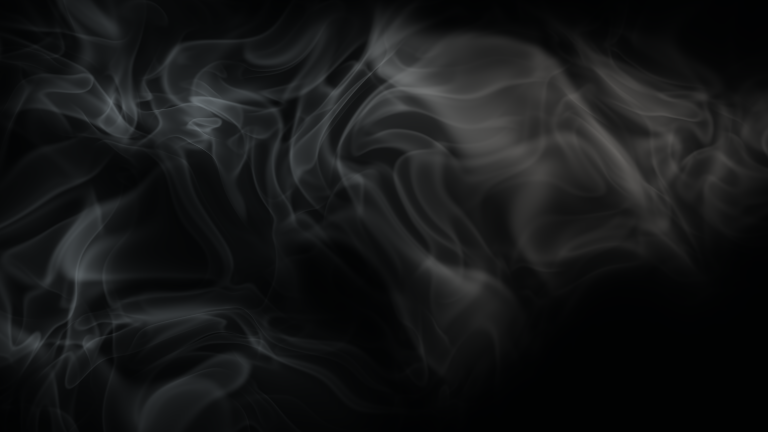
A WebGL 1 fragment shader for this texture:

```glsl
precision highp float;
// Thin smoke drifting over black: cool and wispy on the left, warm and hazy on the right.
// Soft puffs set where smoke lies; warped gradient noise gives the haze, and
// many stretched layers of folded noise give the fine threads and sheets.

#define EXPOSURE 0.31
#define CONTRAST 1.35
#define HAZE_SHARE 0.42
#define WISP_SHARE 1.35
#define HAZE_CONTRAST 1.3
#define WARP 0.26
#define CURL 0.45
#define WISP_SCALE 1.6
#define STRETCH vec2(0.7, 1.7)
#define COOL_TINT vec3(0.95, 1.01, 1.04)
#define WARM_TINT vec3(1.03, 1.00, 0.97)
#define BLACK vec3(0.004, 0.007, 0.009)

uniform vec2 u_resolution;

vec2 gradientAt(vec2 cell) {
  float h = fract(sin(dot(cell, vec2(127.1, 311.7))) * 43758.55);
  return vec2(cos(6.2832 * h), sin(6.2832 * h));
}

// Gradient noise, about -0.7 to 0.7
float noise(vec2 p) {
  vec2 i = floor(p), f = p - i;
  vec2 s = f * f * f * (f * (f * 6.0 - 15.0) + 10.0);
  vec2 e = vec2(1.0, 0.0);
  float low = mix(dot(gradientAt(i), f), dot(gradientAt(i + e), f - e), s.x);
  float high = mix(dot(gradientAt(i + e.yx), f - e.yx),
                   dot(gradientAt(i + e.xx), f - e.xx), s.x);
  return mix(low, high, s.y);
}

vec2 noisePair(vec2 p) {
  return vec2(noise(p), noise(p + vec2(17.3, 9.1)));
}

float fbm(vec2 p) {
  float sum = 0.0, amp = 1.0;
  for (int i = 0; i < 4; i++) {
    sum += amp * noise(p);
    p = mat2(0.8, 0.6, -0.6, 0.8) * p * 2.03 + 5.3;
    amp *= 0.5;
  }
  return sum;
}

float puff(vec2 p, vec2 center, vec2 radius) {
  vec2 d = (p - center) / radius;
  return exp(-dot(d, d));
}

// Where the smoke lies, in fractions of the canvas
float coverage(vec2 p) {
  float c = 0.95 * puff(p, vec2(0.43, 0.77), vec2(0.27, 0.13));
  c += 0.60 * puff(p, vec2(0.29, 0.71), vec2(0.08, 0.10));
  c += 0.75 * puff(p, vec2(0.70, 0.58), vec2(0.16, 0.19));
  c += 0.55 * puff(p, vec2(0.86, 0.73), vec2(0.24, 0.16));
  c += 0.85 * puff(p, vec2(0.08, 0.36), vec2(0.08, 0.21));
  c += 0.60 * puff(p, vec2(0.15, 0.86), vec2(0.12, 0.15));
  c += 0.45 * puff(p, vec2(0.36, 0.53), vec2(0.10, 0.12));
  c += 0.40 * puff(p, vec2(0.27, 0.15), vec2(0.12, 0.19));
  c += 0.30 * puff(p, vec2(0.58, 0.30), vec2(0.08, 0.17));
  return 1.25 * (1.0 - exp(-1.1 * c));
}

// Crisp on one side, slowly fading on the other, with a bright rim
float sheet(float n, float edge) {
  float fold = smoothstep(-edge, edge, n) * exp(-4.5 * max(n, 0.0));
  return fold + 0.5 * exp(-pow(n / edge - 0.6, 2.0));
}

// Threads in many directions, each layer finer than the last
float wisps(vec2 p, float edge) {
  float sum = 0.0, amp = 1.0;
  for (int i = 0; i < 9; i++) {
    p = mat2(0.74, 0.67, -0.67, 0.74) * p * 1.2 + vec2(3.7, 8.2);
    vec2 q = p + CURL * noisePair(p * 0.9);
    float n = noise(q * STRETCH) + 0.13 * noise(q * 2.3 + 4.0);
    float strength = smoothstep(-0.22, 0.45, noise(p * 0.8 + 12.0));
    sum += amp * strength * sheet(n, edge);
    amp *= 0.9;
  }
  return sum * 0.85;
}

void main() {
  vec2 uv = gl_FragCoord.xy / u_resolution;
  vec2 p = gl_FragCoord.xy / u_resolution.y;
  float toRight = smoothstep(0.3, 0.75, uv.x);

  // Swirl the space before drawing into it
  vec2 swirl = noisePair(p * 1.7 + 2.0) + 0.45 * noisePair(p * 3.9 + 8.0);
  vec2 flow = p + WARP * swirl;

  // Density from coverage, haze and folded sheets
  float cover = coverage(uv + 0.12 * swirl * vec2(0.6, 1.0));
  float haze = max(0.15, 1.0 + HAZE_CONTRAST * fbm(flow * vec2(2.3, 3.0) + 6.0));
  float threads = wisps(flow * WISP_SCALE, mix(0.04, 0.08, toRight));
  threads *= 0.45 + 0.55 * haze;
  float density = cover * (HAZE_SHARE * haze * mix(0.8, 1.3, toRight)
                         + WISP_SHARE * threads * mix(1.1, 0.7, toRight));

  // Soft shoulder keeps the brightest folds grey
  float light = EXPOSURE * pow(density, CONTRAST);
  light = 0.5 * (1.0 - exp(-2.0 * light));
  vec3 color = BLACK + light * mix(COOL_TINT, WARM_TINT, toRight);
  gl_FragColor = vec4(color, 1.0);
}
```
